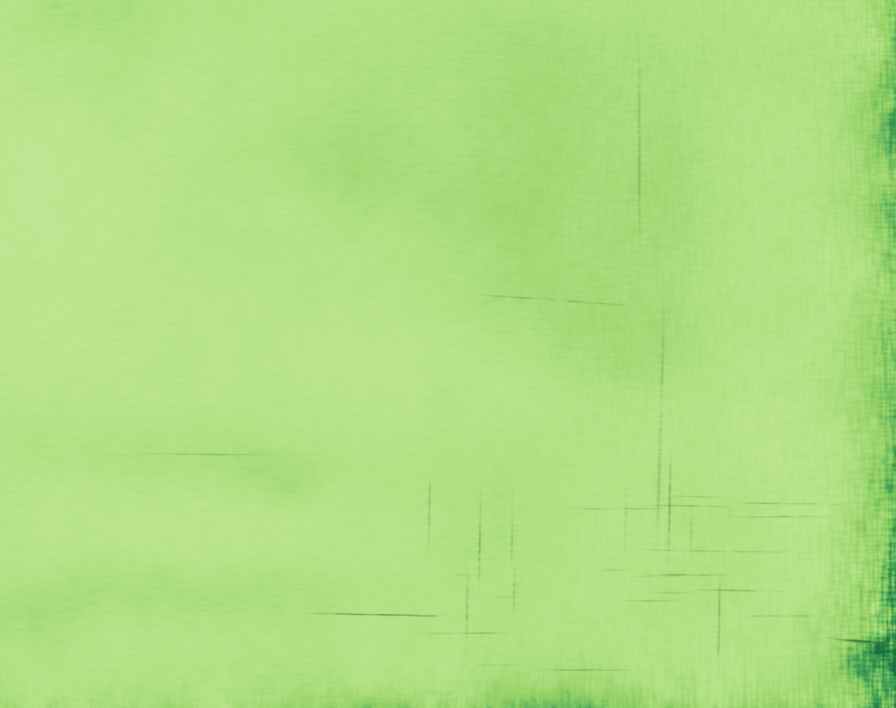
Reproduce this texture procedurally as a Shadertoy shader.

```glsl
// Worn lime green paper with mottled stains, woven fibres, faint scratches and dark right and bottom edges.

vec2 hash2(vec2 p) {
    vec3 h = fract(vec3(p.xyx) * vec3(0.1031, 0.103, 0.0973));
    h += dot(h, h.yzx + 33.33);
    return fract((h.xx + h.yz) * h.zy);
}

// Distance to the nearest scattered cell point, centred near zero
float cells(vec2 p) {
    vec2 id = floor(p), f = fract(p);
    float nearest = 2.0;
    for (int y = -1; y <= 1; y++)
        for (int x = -1; x <= 1; x++) {
            vec2 o = vec2(x, y);
            vec2 d = o + hash2(id + o) - f;
            nearest = min(nearest, dot(d, d));
        }
    return sqrt(nearest) - 0.48;
}

// Slow cloudiness from layered, rotated sines
float clouds(vec2 p) {
    float sum = 0.0, amp = 0.5;
    for (int i = 0; i < 6; i++) {
        p = mat2(0.8, -0.6, 0.6, 0.8) * p * 1.8 + 2.3;
        sum += amp * sin(p.x + 1.3 * sin(p.y)) * sin(p.y + 0.7 * sin(p.x));
        amp *= 0.68;
    }
    return sum;
}

float stain(vec2 p, vec2 centre, vec2 size) {
    vec2 d = (p - centre) / size;
    return exp(-dot(d, d));
}

// Thin stroke with soft ends
float scratch(vec2 p, vec2 a, vec2 b, float width) {
    vec2 ab = b - a;
    float t = clamp(dot(p - a, ab) / dot(ab, ab), 0.0, 1.0);
    float d = length(p - a - ab * t);
    float w = max(width, 0.7 / iResolution.y);
    return exp(-d * d / (w * w)) * sin(t * 3.14) * width / w;
}

vec3 palette(float tone) {
    vec3 c = mix(vec3(0.77, 0.91, 0.60), vec3(0.69, 0.88, 0.51), clamp(tone / 0.3, 0.0, 1.0));
    c = mix(c, vec3(0.58, 0.82, 0.40), clamp((tone - 0.3) / 0.35, 0.0, 1.0));
    c = mix(c, vec3(0.45, 0.75, 0.38), smoothstep(0.65, 0.9, tone));
    c = mix(c, vec3(0.25, 0.62, 0.33), smoothstep(0.9, 1.2, tone));
    return mix(c, vec3(0.10, 0.45, 0.25), smoothstep(1.2, 1.7, tone));
}

void mainImage(out vec4 fragColor, in vec2 fragCoord) {
    vec2 uv = fragCoord / iResolution.xy;
    vec2 p = uv * vec2(1.267, 1.0);
    float cloud = clouds(p * 4.0);
    float mottle = clouds(p * 13.0 + 3.0);
    vec2 w = uv + 0.025 * vec2(cloud, clouds(p * 5.0 + 7.0)) + 0.008 * mottle;

    // Broad stains, then paler areas
    float tone = 0.25 + 0.045 * cloud + 0.035 * mottle;
    tone += 0.24 * stain(w, vec2(0.58, 0.74), vec2(0.12, 0.14));
    tone += 0.20 * stain(w, vec2(0.64, 0.55), vec2(0.10, 0.09));
    tone += 0.13 * stain(w, vec2(0.73, 0.50), vec2(0.07, 0.08));
    tone += 0.18 * stain(w, vec2(0.74, 0.73), vec2(0.06, 0.14));
    tone += 0.17 * stain(w, vec2(0.39, 0.76), vec2(0.07, 0.08));
    tone += 0.15 * stain(w, vec2(0.31, 0.34), vec2(0.06, 0.04));
    tone += 0.17 * stain(w, vec2(0.10, 0.15), vec2(0.24, 0.045));
    tone += 0.13 * stain(w, vec2(0.13, 0.99), vec2(0.08, 0.07));
    tone += 0.14 * stain(w, vec2(0.60, 0.92), vec2(0.22, 0.10));
    tone += 0.10 * stain(w, vec2(0.16, 0.37), vec2(0.20, 0.05));
    tone += 0.10 * stain(w, vec2(0.57, 0.28), vec2(0.07, 0.09));
    tone += 0.10 * stain(w, vec2(0.80, 0.24), vec2(0.06, 0.10));
    tone -= 0.15 * stain(w, vec2(0.05, 0.68), vec2(0.17, 0.30));
    tone -= 0.08 * stain(w, vec2(0.38, 0.50), vec2(0.18, 0.12));
    tone -= 0.09 * stain(w, vec2(0.28, 0.25), vec2(0.28, 0.06));
    tone -= 0.08 * stain(w, vec2(0.88, 0.36), vec2(0.08, 0.16));

    // Grain and stretched fibres
    float across = cells(p * vec2(38.0, 190.0));
    float upright = cells(p * vec2(170.0, 22.0) + 40.0);
    float grain = cells(p * 190.0 + 9.0);
    tone += 0.14 * grain + 0.10 * across;
    tone += 0.09 * upright * smoothstep(0.4, 0.75, uv.x);

    // Stained right border and lower edge
    float low = smoothstep(0.45, 0.15, uv.y);
    float fray = max(0.1, 1.0 + 0.5 * cloud + 0.5 * mottle + 0.7 * upright + 0.4 * across);
    float side = exp(-(1.0 - uv.x) / mix(0.034, 0.038, low));
    tone += side * fray * mix(0.58, 0.85, low);
    tone += 0.50 * fray * stain(w, vec2(1.01, 0.13), vec2(0.07, 0.10));
    float foot = exp(-uv.y / 0.034) * mix(0.26, 0.44, smoothstep(0.2, 0.6, uv.x));
    tone += foot * (1.0 + 0.6 * cloud + 0.7 * mottle + 0.6 * upright);

    // Long faint scratches
    float mark = 0.65 * scratch(uv, vec2(0.34, 0.134), vec2(0.525, 0.129), 0.0013);
    mark += 1.2 * scratch(uv, vec2(0.92, 0.099), vec2(1.04, 0.085), 0.0018);
    mark += 0.35 * scratch(uv, vec2(0.53, 0.584), vec2(0.72, 0.567), 0.0013);
    mark += 0.25 * scratch(uv, vec2(0.15, 0.359), vec2(0.34, 0.357), 0.0013);
    mark += 0.25 * scratch(uv, vec2(0.70, 0.224), vec2(0.91, 0.219), 0.0013);
    mark += 0.22 * scratch(uv, vec2(0.713, 0.96), vec2(0.714, 0.62), 0.0016);
    mark += 0.28 * scratch(uv, vec2(0.742, 0.60), vec2(0.733, 0.22), 0.0018);

    // Short scattered scratches, crossing near the lower middle
    for (int i = 0; i < 26; i++) {
        vec2 r = hash2(vec2(i, 17)), s = hash2(vec2(i, 53));
        vec2 a = vec2(0.40 + 0.42 * r.x, 0.02 + 0.28 * r.y);
        vec2 dir = i % 3 == 0 ? vec2(0.002, 0.13) : vec2(0.11, 0.006 * (s.y - 0.5));
        mark += (0.12 + 0.2 * s.x) * scratch(uv, a, a + dir * (0.4 + s.x), 0.0013);
    }
    mark *= clamp(0.8 + 0.8 * mottle + across, 0.15, 1.4);

    vec3 colour = mix(palette(tone), vec3(0.22, 0.45, 0.18), clamp(mark, 0.0, 0.8));
    fragColor = vec4(colour + 0.02 * grain, 1.0);
}
```
